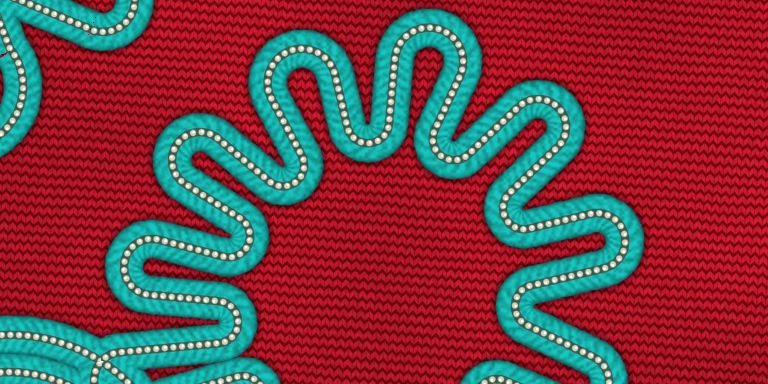
Reproduce this texture procedurally as a Shadertoy shader.

```glsl
// A scalloped teal cord with a string of metal beads, sewn on red knitted cloth.
// The cord is a belt running around alternating hubs: arcs joined by crossed tangents.
// Each pixel keeps its nearest cord as (offset across, length along) for stitches and beads.

const float TAU = 6.2831853;

// Hub centres, clockwise around the flower: even ones are valleys, odd ones petals.
const vec2 HUB[17] = vec2[17](
    vec2(.633, -.034), vec2(.318, .010), vec2(.565, .161), vec2(.396, .305),
    vec2(.596, .385), vec2(.521, .583), vec2(.737, .570), vec2(.786, .784),
    vec2(.958, .682), vec2(1.117, .839), vec2(1.182, .638), vec2(1.401, .669),
    vec2(1.365, .458), vec2(1.555, .372), vec2(1.396, .203), vec2(1.513, .005),
    vec2(1.294, -.042));

float hubRadius(int i) {
    return (i & 1) == 0 ? .055 : mix(.073, .089, smoothstep(.70, .78, HUB[i].y));
}

float hash(vec2 p) {
    return fract(sin(dot(p, vec2(127.1, 311.7))) * 43758.5453);
}

float noise(vec2 p) {
    vec2 i = floor(p), f = fract(p);
    f *= f * (3. - 2. * f);
    return mix(mix(hash(i), hash(i + vec2(1, 0)), f.x),
               mix(hash(i + vec2(0, 1)), hash(i + vec2(1, 1)), f.x), f.y);
}

float angleOf(vec2 v) { return atan(v.y, v.x); }

void keepNearest(inout vec2 cord, float across, float along) {
    if (abs(across) < abs(cord.x)) cord = vec2(across, along);
}

// turn is +1 for clockwise travel, -1 for anticlockwise.
void addArc(inout vec2 cord, vec2 p, vec2 centre, float r, float start,
            float sweep, float turn, float along) {
    vec2 q = p - centre;
    float a = mod(turn * (start - angleOf(q)), TAU);
    if (a <= sweep) keepNearest(cord, turn * (length(q) - r), along + r * a);
}

void addLine(inout vec2 cord, vec2 p, vec2 a, vec2 b, float along) {
    vec2 dir = normalize(b - a), q = p - a;
    float h = dot(q, dir);
    if (h >= 0. && h <= distance(a, b))
        keepNearest(cord, dot(q, vec2(-dir.y, dir.x)), along + h);
}

void addFlower(inout vec2 cord, vec2 p) {
    float along = 0.;
    vec2 enter = vec2(1, 0);
    for (int i = 0; i < 17; i++) {
        float turn = (i & 1) == 1 ? 1. : -1.;
        float r = hubRadius(i);
        vec2 leave = vec2(-1, 0);
        if (i < 16) {
            vec2 d = HUB[i + 1] - HUB[i];
            float c = (r + hubRadius(i + 1)) / length(d);
            vec2 u = normalize(d);
            leave = c * u + turn * sqrt(1. - c * c) * vec2(-u.y, u.x);
        }
        float start = angleOf(enter);
        float sweep = mod(turn * (start - angleOf(leave)), TAU);
        addArc(cord, p, HUB[i], r, start, sweep, turn, along);
        along += r * sweep;
        if (i < 16) {
            vec2 a = HUB[i] + r * leave;
            vec2 b = HUB[i + 1] - hubRadius(i + 1) * leave;
            addLine(cord, p, a, b, along);
            along += distance(a, b);
        }
        enter = -leave;
    }
}

// Rows of V stitches, tilted slightly down to the right.
vec3 knit(vec2 p) {
    vec2 q = mat2(.996, .085, -.085, .996) * p;
    q += .006 * vec2(noise(p * 9.), noise(p * 9. + 40.));
    q /= vec2(.0225, .0255);
    float leg = abs(fract(q.x) - .5);
    float ridge = .5 + .5 * cos(TAU * (q.y - leg * .9));
    float split = smoothstep(0., .14, leg) * smoothstep(.54, .4, leg);
    float light = smoothstep(.05, .6, ridge) * (.6 + .4 * split);
    light *= .8 + .35 * noise(p * 150.);
    vec3 red = mix(vec3(.43, .02, .05), vec3(.77, .10, .185), light);
    return red * (.92 + .16 * noise(p * 3.));
}

vec3 cordColour(vec2 cord, vec2 p) {
    float side = abs(cord.x);
    float plait = .5 + .5 * sin(TAU * (cord.y / .025 + side * 24.));
    float light = (.4 + .6 * plait) * smoothstep(.052, .030, side);
    light = light * .65 + .48 * noise(p * 130.) + .08;
    vec3 col = mix(vec3(.06, .43, .41), vec3(.09, .78, .75), clamp(light, 0., 1.));
    return col * mix(.72, 1., smoothstep(.052, .040, side));
}

void mainImage(out vec4 fragColor, in vec2 fragCoord) {
    vec2 p = fragCoord / iResolution.y;
    float px = 1. / iResolution.y;

    // Flower, then the strands in the upper and lower left corners
    vec2 cord = vec2(9, 0);
    addFlower(cord, p);
    addLine(cord, p, vec2(.006, 1.019), vec2(.236, .924), 0.);
    addArc(cord, p, vec2(.268, 1.), .083, -1.965, 1.965, -1., .249);
    addLine(cord, p, vec2(-.02, .99), vec2(.028, .868), 0.);
    addArc(cord, p, vec2(-.10, .775), .16, .628, 2., 1., .131);
    addArc(cord, p, vec2(.026, -.315), .443, 2., 1.9, 1., 0.);
    addArc(cord, p, vec2(.026, -.315), .346, 2., 1.9, 1., 0.);

    // Cloth with a contact shadow, covered by the cord
    float side = abs(cord.x);
    vec3 col = knit(p) * mix(.55, 1., smoothstep(.045, .070, side));
    float edge = .050 + .003 * (noise(p * 90.) - .5);
    col = mix(col, cordColour(cord, p), smoothstep(px, -px, side - edge));

    // Dark groove and the bead string
    col = mix(col, vec3(.20, .25, .23), .75 * smoothstep(.013, .009, side));
    vec2 bead = vec2((fract(cord.y / .0225) - .5) * .0225, cord.x);
    float d = length(bead);
    vec3 metal = mix(vec3(.36, .33, .25), vec3(.80, .84, .75), smoothstep(.0105, .0055, d));
    metal += .25 * smoothstep(.005, .001, length(bead - vec2(.002, .002)));
    col = mix(col, metal, smoothstep(px, -px, d - .0102));

    fragColor = vec4(clamp(col, 0., 1.), 1.);
}
```
